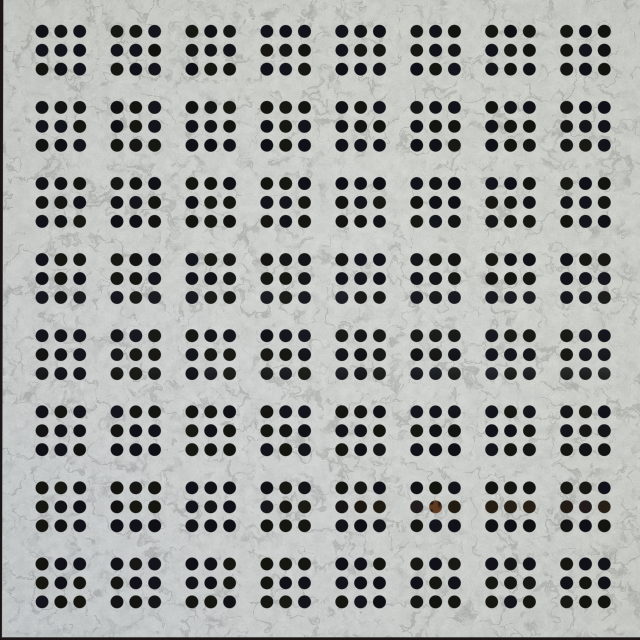
A Shadertoy shader for this pattern:

```glsl
// Speckled pale panel perforated by an 8 by 8 grid of 3 by 3 round holes.
#define GROUPS 8.0
#define FIRST vec2(0.0951, 0.0892)   // centre of the lower left group
#define PITCH vec2(0.1171, 0.1189)   // distance between groups
#define GAP vec2(0.0294, 0.0296)     // distance between holes
#define RADIUS 0.0100
#define SOFTNESS 0.0011
#define PANEL vec3(0.798, 0.807, 0.785)
#define VEIN vec3(0.665, 0.668, 0.650)
#define WARM_BLACK vec3(0.085, 0.085, 0.066)
#define COOL_BLACK vec3(0.066, 0.070, 0.098)
#define SHEEN vec3(0.215, 0.235, 0.240)
#define GLINT vec3(0.62, 0.36, 0.16)

float hash(vec2 p) {
    return fract(sin(dot(p, vec2(127.1, 311.7))) * 43758.5);
}

float noise(vec2 p) {
    vec2 i = floor(p), f = fract(p);
    f = f * f * (3.0 - 2.0 * f);
    return mix(mix(hash(i), hash(i + vec2(1, 0)), f.x),
               mix(hash(i + vec2(0, 1)), hash(i + vec2(1, 1)), f.x), f.y);
}

float fbm(vec2 p) {
    float sum = 0.0, amp = 0.5;
    for (int i = 0; i < 4; i++) {
        sum += amp * noise(p);
        p = mat2(1.6, 1.2, -1.2, 1.6) * p + 7.3;
        amp *= 0.5;
    }
    return sum / 0.9375;
}

// Thin wandering lines where warped noise crosses its mean
float veins(vec2 p) {
    vec2 warp = vec2(fbm(p + 3.1), fbm(p + 17.7)) - 0.5;
    float ridge = abs(fbm(p + 1.6 * warp) - 0.5);
    return 1.0 - smoothstep(0.0, 0.075, ridge);
}

vec3 panelColor(vec2 uv) {
    float patches = smoothstep(0.36, 0.66, fbm(uv * 42.0));
    float lines = veins(uv * 44.0) * (0.2 + 0.8 * patches);
    float cloud = fbm(uv * 95.0 + 31.0) - 0.5;
    vec3 col = mix(PANEL, VEIN, 0.72 * lines);
    col += 0.06 * cloud + 0.024 * (hash(floor(uv * 512.0)) - 0.5);
    // Broad lighting: bright centre, cooler lower left
    vec2 c = uv - vec2(0.55, 0.5);
    col += 0.012 - 0.09 * dot(c, c);
    float cool = clamp(1.0 - 0.9 * length(uv), 0.0, 1.0);
    return col + cool * vec3(-0.012, -0.006, 0.022);
}

vec3 holeColor(vec2 uv, vec2 group, vec2 hole, vec2 offset) {
    vec2 id = group * 3.0 + hole;
    float tint = hash(id + 5.0);
    vec3 col = mix(WARM_BLACK, COOL_BLACK, smoothstep(0.25, 0.75, tint));
    col *= 0.85 + 0.3 * hash(id + 23.0);

    // Dim reflections across the middle, strongest in lower holes on the right
    float band = exp(-pow((uv.y - 0.47) / 0.09, 2.0));
    float low = 0.3 - 0.7 * min(hole.y, 0.0);
    float sheen = band * low * (0.3 + 0.7 * uv.x) * (0.4 + 0.6 * hash(id + 41.0));
    col = mix(col, SHEEN, sheen * (0.75 + 0.25 * offset.y));

    // Amber glints in the middle holes of the second row of groups
    float row = step(abs(group.y - 1.0) + abs(hole.y), 0.5);
    float side = smoothstep(2.0, 6.0, group.x);
    float spark = step(0.80, hash(id + 67.0)) * smoothstep(0.1, 0.6, noise(offset * 1.5 + id));
    return mix(col, GLINT, row * side * (0.12 + 0.55 * spark));
}

void mainImage(out vec4 fragColor, in vec2 fragCoord) {
    vec2 uv = fragCoord / iResolution.xy;
    float edge = max(SOFTNESS, 0.75 / min(iResolution.x, iResolution.y));

    // Nearest group, then nearest hole within it
    vec2 group = clamp(floor((uv - FIRST) / PITCH + 0.5), 0.0, GROUPS - 1.0);
    vec2 local = uv - FIRST - group * PITCH;
    vec2 hole = clamp(floor(local / GAP + 0.5), -1.0, 1.0);
    vec2 offset = local - hole * GAP;
    float size = RADIUS * (0.985 + 0.03 * hash(group * 3.0 + hole));
    float dist = length(offset) - size;

    vec3 col = panelColor(uv);
    float inside = 1.0 - smoothstep(-edge, edge, dist);
    col = mix(col, holeColor(uv, group, hole, offset / size), inside);

    // Dark joints along the left and bottom edges
    float joint = min(uv.x - mix(0.0030, 0.0052, uv.y), uv.y - 0.0042);
    col = mix(vec3(0.11, 0.09, 0.085), col, smoothstep(-edge, edge, joint));

    fragColor = vec4(clamp(col, 0.0, 1.0), 1.0);
}
```
